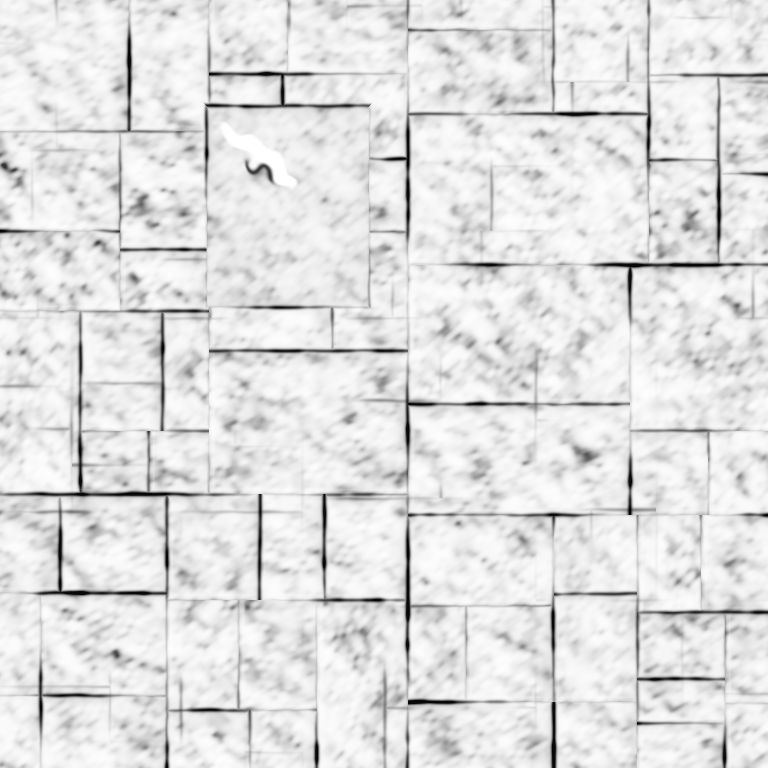
A three.js fragment shader for this texture map:

```glsl
varying vec2 vUv;

#define SPLITS 7
#define MIN_BLOCK 0.15
#define JOINT_WIDTH 0.0023
#define JOINT_DARK 0.98
#define FAINT_JOINT 0.38
#define GRAIN_DARK 0.068
#define GRAIN_CONTRAST 0.68
#define GRAIN_SCALE 33.0
#define SLAB_CENTER vec2(0.375, 0.731)
#define SLAB_HALF vec2(0.106, 0.131)
#define SCAR_CENTER vec2(0.335, 0.8)
#define SCAR_LENGTH 0.06

float hash(vec2 p) {
  return fract(sin(dot(p, vec2(127.1, 311.7))) * 43758.5453);
}

float noise(vec2 p) {
  vec2 i = floor(p), f = fract(p);
  f = f * f * (3.0 - 2.0 * f);
  return mix(mix(hash(i), hash(i + vec2(1.0, 0.0)), f.x),
             mix(hash(i + vec2(0.0, 1.0)), hash(i + 1.0), f.x), f.y);
}

vec2 rotate(vec2 p, float a) {
  float c = cos(a), s = sin(a);
  return vec2(c * p.x + s * p.y, c * p.y - s * p.x);
}

// Darkness of one joint: d across it, t along it
float joint(float d, float t, float id) {
  float run = smoothstep(0.2, 0.95, noise(vec2(t * 11.0, id * 91.0)));
  float rough = noise(vec2(t * 75.0, id * 57.0));
  float width = JOINT_WIDTH * (0.55 + 0.45 * run + 0.4 * rough);
  d += 0.0015 * (noise(vec2(t * 40.0, id * 33.0)) - 0.5);
  float core = exp(-d * d / (width * width));
  float halo = 0.2 * exp(-abs(d) / (d < 0.0 ? 0.007 : 0.003));
  return JOINT_DARK * (0.1 + run) * (0.5 + 0.7 * rough) * (core + halo);
}

// Random rectangular partition: x = joint darkness, y = block id, z = bright lip
vec3 masonry(vec2 p, float seed) {
  vec2 lo = vec2(-0.04), hi = vec2(1.05);
  float id = seed, dark = 0.0, lip = 0.0;
  for (int i = 0; i < SPLITS; i++) {
    vec2 size = hi - lo;
    if (max(size.x, size.y) < MIN_BLOCK) break;
    if (i > 4 && hash(vec2(id, 5.0)) < 0.3) break;
    bool upright = size.x * mix(0.75, 1.3, hash(vec2(id, 1.0))) > size.y;
    float at = mix(0.32, 0.68, hash(vec2(id, 2.0)));
    vec2 cut = mix(lo, hi, at);
    float d = upright ? p.x - cut.x : p.y - cut.y;
    float t = upright ? p.y : p.x;
    dark = max(dark, joint(d, t, id));
    lip = max(lip, exp(-abs(d - 0.006) / 0.004));
    if (upright) {
      if (d < 0.0) hi.x = cut.x; else lo.x = cut.x;
    } else {
      if (d < 0.0) hi.y = cut.y; else lo.y = cut.y;
    }
    id = hash(vec2(id * 7.0 + float(i), d < 0.0 ? 3.0 : 4.0));
  }
  return vec3(dark, id, lip);
}

// Stone grain with unit spread: broad pits falling right, fine streaks rising
float grain(vec2 p, float id) {
  float turn = 0.5 * (id - 0.5);
  vec2 shift = vec2(id * 37.0, id * 71.0);
  vec2 stretch = vec2(0.75, 1.3);
  float n = 0.5 * noise(rotate(p, -0.7 + turn) * stretch * GRAIN_SCALE + shift);
  n += 0.65 * noise(rotate(p, -0.5 - turn) * stretch * GRAIN_SCALE * 1.9 + shift);
  n += 0.55 * noise(rotate(p, 0.6 + turn) * stretch * GRAIN_SCALE * 3.6 + shift);
  return (n - 0.85) * 4.7;
}

// Chipped scar: x = bright face, y = dark lower edge
vec2 scar(vec2 p) {
  vec2 q = rotate(p - SCAR_CENTER, -0.68);
  q += 0.02 * (vec2(noise(p * 55.0), noise(p * 55.0 + 40.0)) - 0.5);
  float along = clamp(q.x / SCAR_LENGTH, -1.0, 1.0);
  float radius = 0.013 * (1.0 - 0.5 * along * along);
  float d = length(q - vec2(along * SCAR_LENGTH, 0.0)) - radius;
  float face = 1.0 - smoothstep(-0.003, 0.003, d);
  float under = exp(-pow((d - 0.004) / 0.004, 2.0));
  under *= 1.0 - smoothstep(-0.008, 0.0, q.y);
  under *= smoothstep(-0.5, 0.1, along) * (1.0 - smoothstep(0.6, 1.0, along));
  return vec2(face, under * smoothstep(0.1, 0.6, noise(p * 45.0)));
}

void main() {
  vec3 wall = masonry(vUv, 0.37);
  vec3 faint = masonry(vUv, 0.83);

  // One large slab laid over the other blocks
  vec2 fromSlab = vUv - SLAB_CENTER;
  vec2 edge = abs(fromSlab) - SLAB_HALF;
  float slabDist = max(edge.x, edge.y);
  float inside = 1.0 - smoothstep(-0.001, 0.001, slabDist);
  float side = edge.x > edge.y ? sign(fromSlab.x) : 2.0 * sign(fromSlab.y);
  float slabJoint = joint(slabDist, edge.x > edge.y ? vUv.y : vUv.x, 0.4 + 0.1 * side);
  float joints = max(wall.x * (1.0 - inside), slabJoint);
  float id = slabDist < 0.0 ? 0.6 : wall.y;

  // Grain, varied from block to block
  float contrast = GRAIN_CONTRAST * mix(0.85, 1.12, hash(vec2(id, 8.0)));
  float tone = GRAIN_DARK * mix(0.85, 1.2, hash(vec2(id, 9.0)));
  float pits = tone * exp(contrast * grain(vUv, id));
  pits = pits * (1.0 - 0.45 * wall.z * (1.0 - inside)) + 0.02 * inside;

  // Scar, then faint and main joints
  vec2 chip = scar(vUv);
  float shade = 1.0 - min(pits, 0.8) * (1.0 - chip.x);
  shade *= 1.0 - 0.75 * chip.y;
  float mask = smoothstep(0.35, 0.75, noise(vUv * 12.0 + 20.0)) * (1.0 - inside);
  shade *= 1.0 - min(FAINT_JOINT * mask * faint.x, 0.6);
  shade *= 1.0 - min(joints, 0.97);

  gl_FragColor = vec4(vec3(shade), 1.0);
}
```
